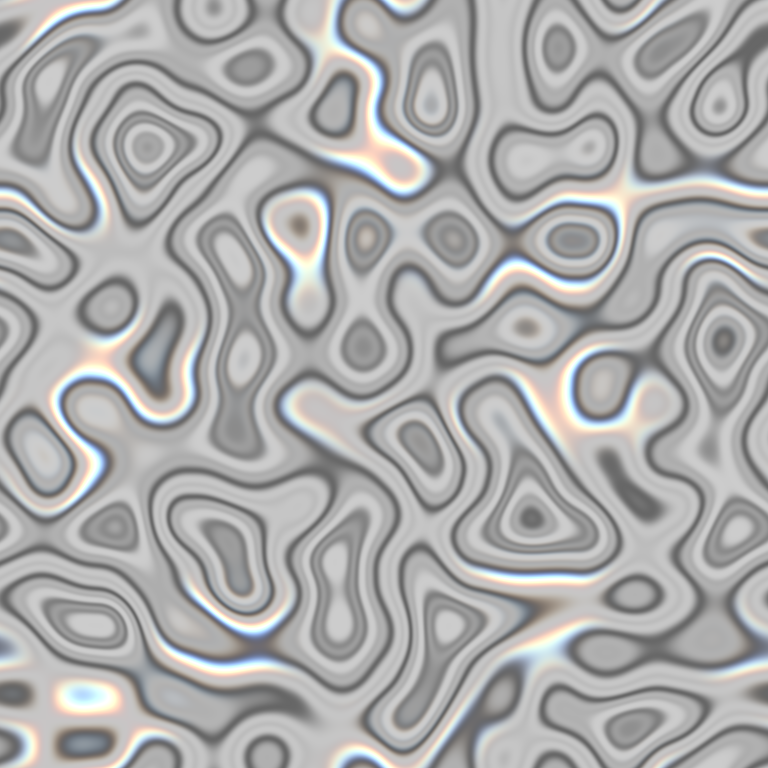
This texture is drawn by a WebGL 2 fragment shader. Its source:

```glsl
#version 300 es
precision highp float;

uniform vec2 u_resolution;
out vec4 fragColor;

// Height field, in whole cells per tile
const int DETAIL_CELLS = 8;
const int DRIFT_CELLS = 3;
const float DRIFT_AMOUNT = 0.3;

// Bands along the height
const float BAND_RATE = 18.0;
const float BAND_CROWDING = 8.0;
const float FINE_RATIO = 2.3;
const float FINE_AMOUNT = 0.35;
const float DARK = 0.39;
const float LIGHT = 0.80;
const float TONE_CURVE = 1.8;

// Prismatic rim
const int RIM_CELLS = 5;
const float RIM_PHASE = 0.5;
const float RIM_WIDTH = 0.85;
const float RIM_GAIN = 0.36;
const float RIM_SPREAD = 0.5;
const float BAND_SPREAD = 0.12;

const float TAU = 6.2831853;

uint scramble(uint x) {
    x = x * 747796405u + 2891336453u;
    x = ((x >> ((x >> 28u) + 4u)) ^ x) * 277803737u;
    return (x >> 22u) ^ x;
}

// Unit gradient at a lattice corner, wrapped to the tile
vec2 cornerGradient(ivec2 corner, int cells, uint seed) {
    uvec2 c = uvec2((corner + cells) % cells);
    uint h = scramble(c.x + scramble(c.y + scramble(seed)));
    float angle = TAU * float(h & 65535u) / 65536.0;
    return vec2(cos(angle), sin(angle));
}

float tilingNoise(vec2 uv, int cells, uint seed) {
    vec2 p = uv * float(cells);
    ivec2 i = ivec2(floor(p));
    vec2 f = fract(p);
    vec2 w = f * f * f * (f * (f * 6.0 - 15.0) + 10.0);
    float a = dot(cornerGradient(i, cells, seed), f);
    float b = dot(cornerGradient(i + ivec2(1, 0), cells, seed), f - vec2(1.0, 0.0));
    float c = dot(cornerGradient(i + ivec2(0, 1), cells, seed), f - vec2(0.0, 1.0));
    float d = dot(cornerGradient(i + ivec2(1, 1), cells, seed), f - vec2(1.0, 1.0));
    return mix(mix(a, b, w.x), mix(c, d, w.x), w.y);
}

// Uneven grey bands: broad light shelves beside narrower dark valleys
vec3 bandTone(vec3 phase) {
    vec3 wave = (1.0 - FINE_AMOUNT) * sin(phase)
              + FINE_AMOUNT * sin(FINE_RATIO * phase + 1.0);
    vec3 level = clamp(0.5 + 0.5 * wave, 0.0, 1.0);
    return mix(vec3(DARK), vec3(LIGHT), 1.0 - pow(1.0 - level, vec3(TONE_CURVE)));
}

void main() {
    vec2 uv = gl_FragCoord.xy / u_resolution;

    float height = tilingNoise(uv, DETAIL_CELLS, 11u)
                 + DRIFT_AMOUNT * tilingNoise(uv, DRIFT_CELLS, 29u);
    float phase = height * (BAND_RATE + BAND_CROWDING * abs(height));

    // Colour separation appears only in patches
    float patchMask = smoothstep(-0.05, 0.4, tilingNoise(uv, RIM_CELLS, 47u));
    vec3 channel = vec3(-1.0, 0.0, 1.0);

    vec3 color = bandTone(phase + channel * BAND_SPREAD * patchMask);
    vec3 rimOffset = (phase - RIM_PHASE + channel * RIM_SPREAD) / RIM_WIDTH;
    color += RIM_GAIN * patchMask * exp(-rimOffset * rimOffset);

    fragColor = vec4(clamp(color, 0.0, 1.0), 1.0);
}
```
